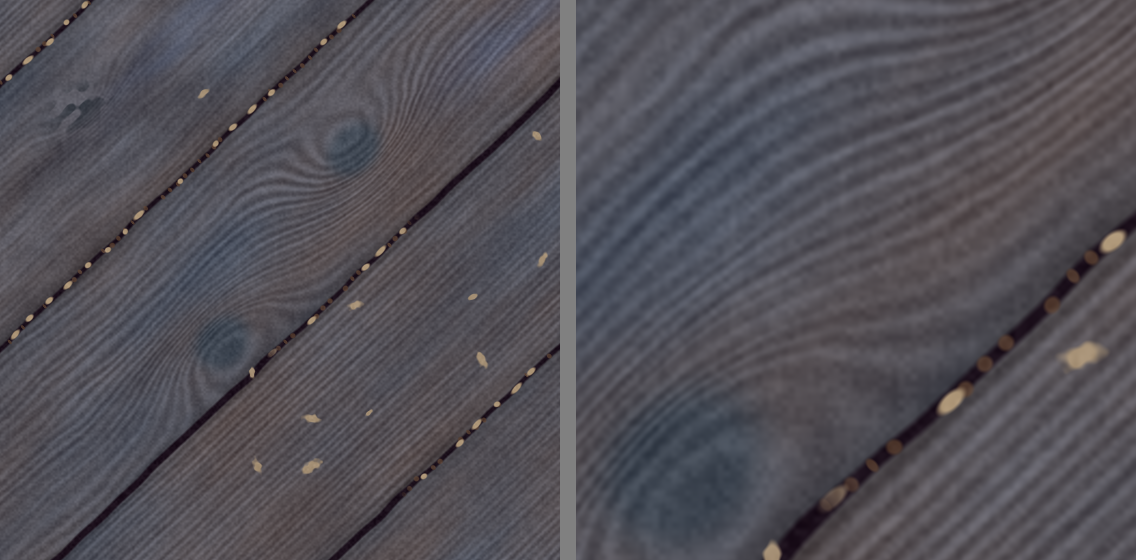
Left, the full canvas; right, a detail of the centre.
This texture is drawn by a three.js fragment shader. Its source:

```glsl
varying vec2 vUv;

const float TAU = 6.28318;
const float BOARD_WIDTH = 0.3415;
const float FIRST_GAP = -0.068;

const vec3 DARK_WOOD = vec3(0.25, 0.24, 0.27);
const vec3 MID_WOOD = vec3(0.325, 0.32, 0.35);
const vec3 PALE_WOOD = vec3(0.41, 0.41, 0.45);
const vec3 KNOT_SLATE = vec3(0.23, 0.27, 0.32);
const vec3 GAP_SHADOW = vec3(0.10, 0.055, 0.10);
const vec3 RUST = vec3(0.36, 0.26, 0.20);
const vec3 STRAW = vec3(0.68, 0.59, 0.47);

float hash(vec2 p) {
  return fract(sin(dot(p, vec2(127.1, 311.7))) * 43758.5453);
}

float noise(vec2 p) {
  vec2 i = floor(p);
  vec2 f = fract(p);
  f = f * f * (3.0 - 2.0 * f);
  float low = mix(hash(i), hash(i + vec2(1.0, 0.0)), f.x);
  float high = mix(hash(i + vec2(0.0, 1.0)), hash(i + vec2(1.0)), f.x);
  return mix(low, high, f.y);
}

float fbm(vec2 p) {
  float sum = 0.0;
  float amp = 0.5;
  for (int i = 0; i < 4; i++) {
    sum += amp * noise(p);
    p = p * 2.03 + 11.7;
    amp *= 0.5;
  }
  return sum;
}

float bump(vec2 p, vec2 centre, vec2 size) {
  vec2 d = (p - centre) / size;
  return exp(-dot(d, d));
}

float isBoard(float board, float index) {
  return 1.0 - step(0.5, abs(board - index));
}

// Wood of one board; p.x runs along the grain, p.y across it
vec3 wood(vec2 p, float board) {
  float knotty = isBoard(board, 0.0);
  float rough = isBoard(board, 1.0);
  vec2 seed = vec2(board * 17.3, board * 5.1);
  vec2 upperKnot = vec2(0.963, 0.099);
  vec2 lowerKnot = vec2(0.555, 0.009);
  vec2 smallKnot = vec2(0.661, 0.492);

  // Growth rings bend around the knots
  float lift = knotty * (0.12 * bump(p, upperKnot, vec2(0.15, 0.075))
                       - 0.11 * bump(p, lowerKnot, vec2(0.14, 0.068)));
  lift += rough * 0.06 * bump(p, smallKnot, vec2(0.08, 0.035));
  float waviness = 0.008 + 0.035 * knotty + 0.02 * rough;
  float ring = p.y + lift + waviness * (fbm(p * vec2(4.0, 9.0) + seed) - 0.5);

  float pitch = mix(84.0, 60.0, knotty);
  float lines = sin(TAU * (ring * pitch + 0.6 * noise(vec2(p.x * 5.0, ring * 30.0))));
  float strength = mix(0.32, 0.14, rough) * (0.4 + 0.9 * noise(p * vec2(5.0, 14.0) + seed));
  float fibre = noise(vec2(p.x * 9.0, ring * 150.0) + seed) - 0.5;
  float blotch = fbm(p * vec2(6.0, 15.0) + seed + 3.0) - 0.47;
  float tone = strength * lines + 0.45 * fibre + (0.7 + 0.9 * rough) * blotch;
  vec3 colour = mix(MID_WOOD, PALE_WOOD, clamp(tone * 1.5, 0.0, 1.2));
  colour = mix(colour, DARK_WOOD, clamp(-tone * 1.5, 0.0, 1.2));

  // Warm stains and cool weathering
  float warmth = fbm(p * vec2(3.0, 8.0) + seed + 40.0) - 0.42;
  colour += warmth * vec3(0.09, -0.01, -0.09);
  float sheen = knotty * bump(p, vec2(1.297, 0.062), vec2(0.17, 0.05))
              + rough * bump(p, vec2(0.914, 0.457), vec2(0.2, 0.035));
  colour += sheen * (0.5 + noise(p * vec2(12.0, 45.0))) * vec3(0.01, 0.035, 0.075);

  // Knot hearts
  float heart = bump(p, upperKnot, vec2(0.062, 0.047)) + bump(p, lowerKnot, vec2(0.06, 0.05));
  vec3 slate = KNOT_SLATE + 0.03 * lines + 0.08 * blotch;
  colour = mix(colour, slate, 0.85 * knotty * smoothstep(0.2, 0.75, heart));
  float scar = rough * bump(p, smallKnot, vec2(0.055, 0.03));
  float crack = smoothstep(0.4, 0.65, noise(p * vec2(45.0, 70.0)));
  return mix(colour, mix(KNOT_SLATE * 0.7, PALE_WOOD, crack), 0.75 * scar);
}

// Flakes lodged in a gap, one per cell along it
float flakes(float along, float across, float spacing, float seed) {
  vec2 id = vec2(floor(along / spacing), seed);
  float centre = (id.x + 0.4 + 0.2 * hash(id)) * spacing;
  vec2 size = vec2(spacing * mix(0.14, 0.34, hash(id + 7.0)), 0.0055);
  vec2 d = vec2(along - centre, across + 0.006 * (hash(id + 3.0) - 0.5)) / size;
  return step(0.3, hash(id + 9.0)) * (1.0 - smoothstep(0.55, 1.1, length(d)));
}

// Stray chips lying on the boards
float chips(vec2 p, float spacing, float density) {
  vec2 id = floor(p / spacing);
  float angle = TAU * hash(id + 2.0);
  vec2 d = p - (id + 0.3 + 0.4 * vec2(hash(id), hash(id + 5.0))) * spacing;
  d = mat2(cos(angle), sin(angle), -sin(angle), cos(angle)) * d;
  d /= spacing * vec2(0.13, 0.06) * (0.5 + hash(id + 8.0));
  float edge = length(d) + 0.6 * (noise(p * 160.0) - 0.5);
  return step(1.0 - density, hash(id + 4.0)) * (1.0 - smoothstep(0.6, 1.2, edge));
}

void main() {
  vec2 p = vec2(dot(vUv, vec2(0.727, 0.687)), dot(vUv, vec2(-0.687, 0.727)));
  float wobble = 0.004 * (noise(vec2(p.x * 22.0, 2.0)) - 0.5);
  float row = (p.y + wobble - FIRST_GAP) / BOARD_WIDTH;
  float gap = floor(row + 0.5);
  float across = (row - gap) * BOARD_WIDTH;
  vec3 colour = wood(p, floor(row));

  // Gaps, partly filled with litter
  float filled = max(step(0.5, gap), smoothstep(0.58, 0.64, p.x));
  filled *= 1.0 - isBoard(gap, 0.0) * smoothstep(0.92, 0.97, p.x);
  float halfWidth = mix(0.0065, 0.0045, filled);
  colour *= 1.0 - 0.3 * exp(-abs(across) / 0.012);
  colour = mix(GAP_SHADOW, colour, smoothstep(halfWidth - 0.003, halfWidth + 0.002, abs(across)));
  colour = mix(colour, RUST, 0.8 * filled * flakes(p.x, across, 0.018, gap + 20.0));
  colour = mix(colour, STRAW, filled * flakes(p.x, across, 0.045, gap));

  // Chips are more common on the lower boards
  float density = mix(0.16, 0.05, step(0.0, row));
  colour = mix(colour, STRAW, 0.9 * chips(vUv, 0.1, density));

  // Fine surface speckle
  colour += 0.05 * (noise(vUv * 260.0) - 0.5) + 0.03 * (noise(vUv * 130.0 + 9.0) - 0.5);
  gl_FragColor = vec4(colour, 1.0);
}
```
